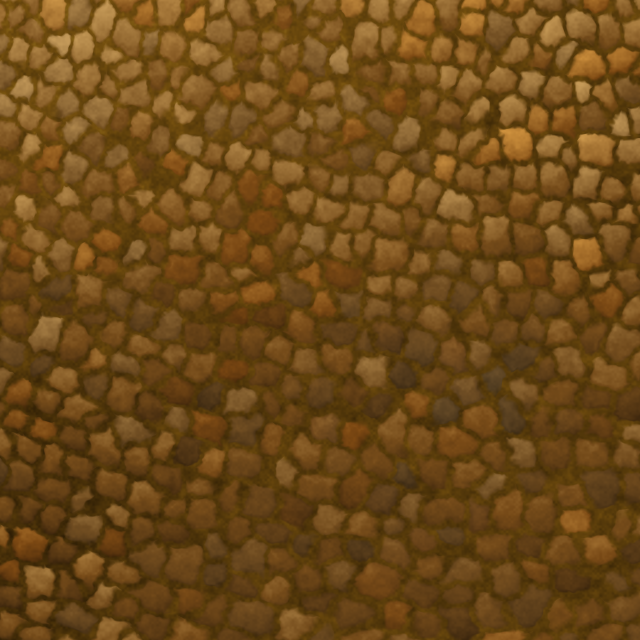
This texture is drawn by a WebGL 1 fragment shader. Its source:

```glsl
precision highp float;
uniform vec2 u_resolution;

#define STONES 21.0      // stones across the canvas
#define JITTER 0.62      // scatter of the stone centres
#define JOINT 0.085      // half width of the joints, in stones
#define SOFTNESS 0.055   // blur of the stone edges
#define TONE_SPREAD 0.50 // tone difference between stones
#define GRAIN 0.30       // roughness of the surface
#define RELIEF 0.24      // shading across each stone

const vec3 SHADOW = vec3(0.25, 0.155, 0.05);
const vec3 EARTH = vec3(0.46, 0.295, 0.10);
const vec3 SAND = vec3(0.72, 0.55, 0.30);

float hash(vec2 p) {
  return fract(sin(dot(p, vec2(127.1, 311.7))) * 43758.5453);
}

vec2 hash2(vec2 p) {
  return vec2(hash(p), hash(p + 57.3));
}

float noise(vec2 p) {
  vec2 i = floor(p), f = fract(p);
  f = f * f * (3.0 - 2.0 * f);
  return mix(mix(hash(i), hash(i + vec2(1, 0)), f.x),
             mix(hash(i + vec2(0, 1)), hash(i + vec2(1, 1)), f.x), f.y);
}

vec2 rotate(vec2 v, float a) {
  float c = cos(a), s = sin(a);
  return vec2(c * v.x - s * v.y, s * v.x + c * v.y);
}

// Rows slope down to the right and level out at the right side
vec2 bendRows(vec2 p) {
  float slope = 0.42 - 0.40 * p.x;
  return vec2(p.x - slope * (p.y - 0.5), p.y + 0.42 * p.x - 0.20 * p.x * p.x);
}

// Squarish distance to a stone, with its own turn, aspect and size
float stoneDistance(vec2 v, vec2 id) {
  v = rotate(v, (hash(id + 3.1) - 0.5) * 0.65);
  float aspect = mix(0.80, 1.22, hash(id + 8.7));
  v = abs(v * vec2(1.0 / aspect, aspect));
  v *= v;
  return sqrt(sqrt(dot(v, v))) - 0.26 * (hash(id + 5.9) - 0.5);
}

vec3 toneRamp(float t) {
  vec3 low = mix(SHADOW, EARTH, clamp(t * 2.0, -0.3, 1.0));
  return mix(low, SAND, clamp(t * 2.0 - 1.0, 0.0, 1.2));
}

void main() {
  vec2 p = gl_FragCoord.xy / u_resolution;
  vec2 q = bendRows(p) * STONES;
  q += 0.16 * (vec2(noise(q * 3.2), noise(q * 3.2 + 41.0)) - 0.5);
  q += 0.08 * (vec2(noise(q * 8.0), noise(q * 8.0 + 17.0)) - 0.5);

  // Nearest and second nearest stone
  vec2 cell = floor(q), id = cell, local = vec2(0.0);
  float nearest = 9.0, second = 9.0;
  for (int j = -2; j <= 2; j++) {
    for (int i = -2; i <= 2; i++) {
      vec2 c = cell + vec2(float(i), float(j));
      vec2 centre = c + 0.5 + JITTER * (hash2(c) - 0.5);
      centre.x += 0.5 * mod(c.y, 2.0);
      float d = stoneDistance(q - centre, c);
      if (d < nearest) {
        second = nearest;
        nearest = d;
        id = c;
        local = q - centre;
      } else {
        second = min(second, d);
      }
    }
  }
  float edge = min(0.5 * (second - nearest), 0.66 - nearest);
  float stone = smoothstep(JOINT - SOFTNESS, JOINT + SOFTNESS, edge);

  // Light from the top, deep joints in two corners, a wet patch
  float light = 0.36 * smoothstep(0.3, 1.1, p.y) - 0.10;
  light += 0.22 * (abs(p.x - 0.42) - 0.25) * p.y;
  float deep = 1.0 - smoothstep(0.05, 0.42, distance(p, vec2(0.0, 0.16)));
  deep += 1.0 - smoothstep(0.10, 0.50, distance(p, vec2(1.0, 0.84)));
  float wet = 1.0 - smoothstep(0.06, 0.30, distance(p, vec2(0.66, 0.32)));
  wet *= step(0.5, hash(id + 21.4));

  // Surface roughness from coarse to fine
  float rough = 0.45 * noise(q * 3.0 + 9.0) + 0.30 * noise(p * 130.0)
              + 0.25 * noise(p * 260.0) - 0.5;

  float random = 0.5 * (hash(id + 12.6) + hash(id + 31.8)) - 0.5;
  float tone = 0.55 + light + TONE_SPREAD * random + GRAIN * rough;
  tone += RELIEF * (1.0 + 0.8 * deep) * dot(local, vec2(-0.35, 0.9));
  tone -= 0.20 * wet * hash(id + 44.0);
  tone -= 0.10 * (1.0 - smoothstep(JOINT, JOINT + 0.14, edge));
  vec3 stoneColor = toneRamp(tone);

  // Rusty and greyish stones
  float hue = hash(id + 71.2);
  stoneColor *= mix(vec3(1.0), vec3(1.06, 0.96, 0.72), smoothstep(0.7, 1.0, hue));
  float grey = 0.35 * (1.0 - smoothstep(0.0, 0.4, hue)) + 0.5 * wet;
  vec3 dull = dot(stoneColor, vec3(0.35, 0.5, 0.15)) * vec3(1.22, 0.97, 0.60);
  stoneColor = mix(stoneColor, dull, grey);

  // Mossy earth in the joints
  float jointTone = 0.29 + 0.6 * light - 0.19 * deep + 0.55 * rough;
  vec3 jointColor = toneRamp(jointTone) * vec3(0.98, 1.04, 0.55);

  gl_FragColor = vec4(mix(jointColor, stoneColor, stone), 1.0);
}
```
